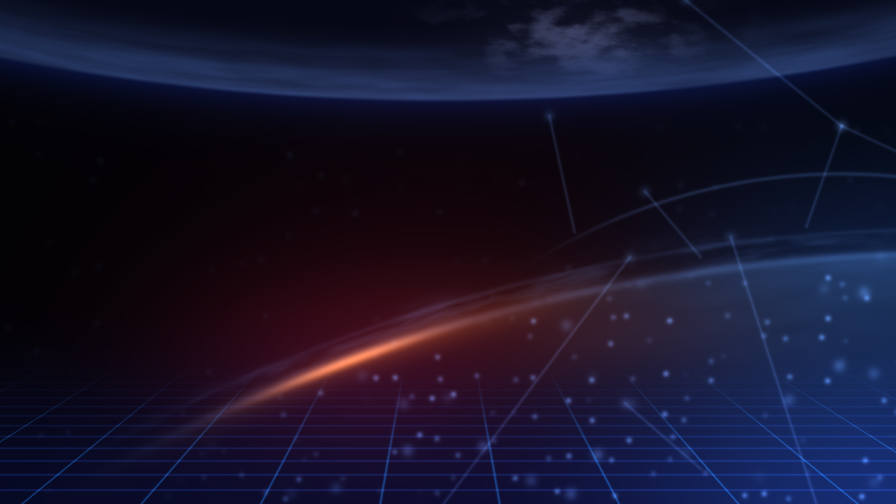
This background is drawn by a WebGL 2 fragment shader. Its source:

```glsl
#version 300 es
precision highp float;
// Night space scene: a planet hangs from the top edge, a second one rises at
// the lower right with a sunrise on its limb, over a perspective grid floor.
// Circles give the limbs, fbm the clouds, segments and cells the network.
uniform vec2 u_resolution;
out vec4 fragColor;

const vec3 SPACE = vec3(0.008, 0.006, 0.018);
const vec3 HAZE = vec3(0.16, 0.24, 0.39);
const vec3 NAVY = vec3(0.025, 0.045, 0.18);
const vec3 CRIMSON = vec3(0.19, 0.025, 0.065);
const vec3 GOLD = vec3(0.58, 0.34, 0.10);
const vec3 STEEL = vec3(0.20, 0.30, 0.46);

float hash(vec2 p) {
  p = fract(p * vec2(0.1031, 0.1130));
  p += dot(p, p.yx + 33.33);
  return fract((p.x + p.y) * p.x * 47.0);
}

float noise(vec2 p) {
  vec2 i = floor(p), f = fract(p);
  f = f * f * (3.0 - 2.0 * f);
  return mix(mix(hash(i), hash(i + vec2(1, 0)), f.x),
             mix(hash(i + vec2(0, 1)), hash(i + vec2(1, 1)), f.x), f.y);
}

float fbm(vec2 p) {
  float sum = 0.0, amp = 0.5;
  for (int i = 0; i < 5; i++) {
    sum += amp * noise(p);
    p = mat2(1.6, 1.2, -1.2, 1.6) * p + 7.3;
    amp *= 0.5;
  }
  return sum;
}

// Soft elliptical spot, one at the center.
float spot(vec2 p, vec2 center, vec2 size) {
  vec2 q = (p - center) / size;
  return exp(-dot(q, q));
}

float stroke(float d, float width) {
  return exp(-d * d / (width * width));
}

float segment(vec2 p, vec2 a, vec2 b) {
  vec2 ab = b - a;
  return length(p - a - ab * clamp(dot(p - a, ab) / dot(ab, ab), 0.0, 1.0));
}

// One blurred dot in some of the cells of a grid.
float dots(vec2 p, float cells, float density, float radius) {
  vec2 id = floor(p * cells);
  vec2 offset = 0.25 + 0.5 * vec2(hash(id + 11.0), hash(id + 47.0));
  float d = length(fract(p * cells) - offset) / cells;
  return step(1.0 - density, hash(id + 83.0)) * stroke(d, radius) * hash(id + 5.0);
}

vec3 upperPlanet(vec2 p) {
  float h = 4.6 - length(p - vec2(0.88, 5.4));
  float inside = smoothstep(-0.004, 0.006, h);
  float cloud = fbm(vec2(p.x * 5.0, h * 42.0));
  float band = smoothstep(0.155, 0.0, h) * (0.45 + 0.75 * cloud);
  float land = spot(p, vec2(1.15, 0.94), vec2(0.22, 0.07));
  float detail = smoothstep(0.42, 0.75, fbm(p * vec2(14.0, 30.0)));
  vec3 surface = vec3(0.01, 0.02, 0.06) + HAZE * band * 0.88;
  surface += vec3(0.17, 0.18, 0.24) * land * (0.2 + detail);
  vec3 glow = vec3(0.025, 0.06, 0.20) * exp(min(h, 0.0) / 0.04);
  return mix(glow, surface, inside);
}

vec3 lowerPlanet(vec2 p) {
  float d = length(p - vec2(1.9, -3.0)) - 3.5;
  float inside = smoothstep(0.008, -0.008, d);
  float east = smoothstep(0.85, 1.75, p.x);
  float cloud = fbm(vec2(p.x * 7.0, d * 36.0));
  vec3 col = vec3(0.09, 0.15, 0.22) * east * inside * exp(min(d, 0.0) / 0.14) * (0.7 + 0.6 * cloud);
  col += vec3(0.03, 0.06, 0.10) * east * exp(-max(d, 0.0) / 0.09);
  // Thin limb, outer shell and its dim cloud streaks
  float along = smoothstep(0.1, 0.8, p.x);
  col += STEEL * along * (0.28 * stroke(d, 0.009) + 0.16 * stroke(d - 0.045, 0.005));
  col += STEEL * along * 0.28 * stroke(d - 0.03, 0.03) * smoothstep(0.4, 0.75, cloud);
  // Sunrise: narrow core, wide flare and ember light on the surface
  col += GOLD * spot(vec2(p.x, d), vec2(0.69, -0.002), vec2(0.15, 0.011));
  col += GOLD * 0.28 * spot(vec2(p.x, d), vec2(0.78, -0.005), vec2(0.32, 0.032));
  col += vec3(0.10, 0.04, 0.02) * spot(p, vec2(1.12, 0.36), vec2(0.36, 0.11));
  return col;
}

vec3 gridFloor(vec2 p) {
  float depth = max(0.678 - p.y, 0.05);
  float u = (p.x - 0.873) / depth * 0.678 / 0.237;
  float column = abs(fract(u) - 0.5) * 0.237 * depth / 0.678;
  float row = abs(fract(1.0 / (depth * 0.075)) - 0.5) * 0.075 * depth * depth;
  float fade = smoothstep(0.29, 0.05, p.y);
  return fade * (vec3(0.04, 0.20, 0.34) * stroke(column, 0.0025)
               + vec3(0.03, 0.08, 0.20) * stroke(row, 0.0018));
}

vec3 network(vec2 p) {
  vec4 links[8] = vec4[8](
    vec4(1.36, 1.00, 1.67, 0.75), vec4(1.67, 0.75, 1.60, 0.55),
    vec4(1.67, 0.75, 1.80, 0.69), vec4(1.28, 0.62, 1.39, 0.49),
    vec4(1.45, 0.53, 1.62, 0.00), vec4(1.25, 0.49, 0.88, 0.00),
    vec4(1.09, 0.77, 1.14, 0.54), vec4(1.24, 0.20, 1.39, 0.07));
  float light = 0.0;
  for (int i = 0; i < 8; i++) {
    light += 0.30 * stroke(segment(p, links[i].xy, links[i].zw), 0.0032);
    light += 0.30 * stroke(length(p - links[i].xy), 0.011);
  }
  float arc = length(p - vec2(1.67, -0.505)) - 1.16;
  light += 0.35 * stroke(arc, 0.004) * smoothstep(1.0, 1.35, p.x);
  float surface = smoothstep(0.02, -0.04, length(p - vec2(1.9, -3.0)) - 3.5);
  light += surface * smoothstep(0.2, 0.9, p.x) * (dots(p, 26.0, 0.3, 0.006) + 0.6 * dots(p, 13.0, 0.25, 0.012));
  light += 0.13 * (1.0 - surface) * dots(p, 18.0, 0.3, 0.007) * smoothstep(0.82, 0.7, p.y);
  return STEEL * light;
}

void main() {
  vec2 p = gl_FragCoord.xy / u_resolution.y;
  p.x *= 1.7778 * u_resolution.y / u_resolution.x;
  // Ambient light: crimson center, blue right side, navy floor
  vec3 col = SPACE + CRIMSON * 0.75 * spot(p, vec2(0.68, 0.29), vec2(0.34, 0.17));
  col += CRIMSON * 0.42 * spot(p, vec2(0.88, 0.40), vec2(0.52, 0.34));
  col += vec3(0.02, 0.06, 0.14) * smoothstep(0.95, 1.8, p.x) * smoothstep(0.95, 0.5, p.y);
  col += NAVY * smoothstep(0.42, 0.0, p.y) * (0.7 + 0.2 * p.x);
  col += upperPlanet(p) + lowerPlanet(p) + gridFloor(p) + network(p);
  fragColor = vec4(col, 1.0);
}
```
